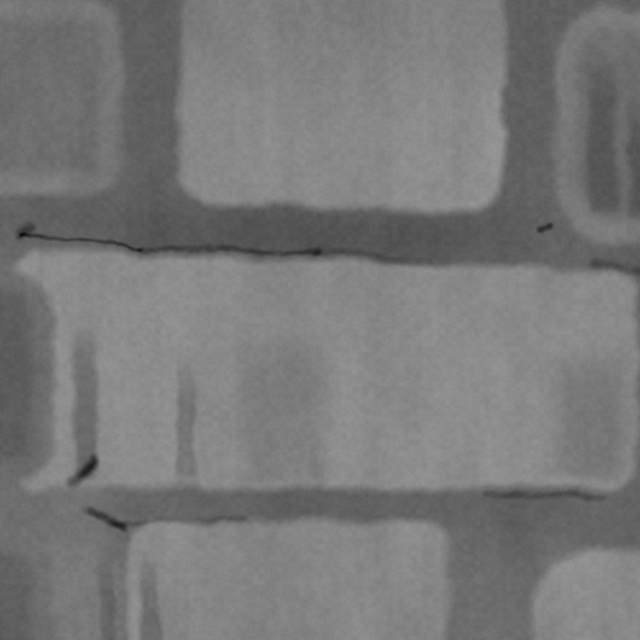
A Shadertoy shader for this texture:

```glsl
// Weathered grey masonry: three courses of uneven, rounded stones in soft mortar.
// Stones are rounded boxes blended over the joints; stains and cracks are soft
// strokes, and layered value noise gives rough edges, streaks and grain.

// Stone boxes: centre xy, half size zw
const vec4 STONES[8] = vec4[8](
    vec4(0.045, 0.835, 0.147, 0.155), vec4(0.534, 0.880, 0.254, 0.205),
    vec4(0.995, 0.820, 0.126, 0.185), vec4(0.510, 0.415, 0.487, 0.179),
    vec4(-0.010, 0.405, 0.095, 0.155), vec4(0.449, 0.030, 0.249, 0.157),
    vec4(1.000, 0.000, 0.168, 0.140), vec4(-0.010, 0.030, 0.095, 0.135));
// Stone tone, corner radius
const vec2 FINISH[8] = vec2[8](
    vec2(0.425, 0.05), vec2(0.545, 0.055), vec2(0.43, 0.085), vec2(0.54, 0.035),
    vec2(0.375, 0.07), vec2(0.525, 0.04), vec2(0.54, 0.10), vec2(0.385, 0.06));

// Vertical stains: x, lower y, upper y, half width
const vec4 STAINS[10] = vec4[10](
    vec4(0.292, 0.25, 0.43, 0.017), vec4(0.132, 0.26, 0.49, 0.022),
    vec4(0.440, 0.25, 0.48, 0.075), vec4(0.920, 0.26, 0.46, 0.070),
    vec4(0.942, 0.67, 0.91, 0.026), vec4(1.000, 0.66, 0.84, 0.022),
    vec4(0.237, 0.00, 0.13, 0.016), vec4(0.165, 0.00, 0.14, 0.014),
    vec4(0.208, 0.00, 0.11, 0.012), vec4(0.500, 0.25, 0.32, 0.014));
const float STAIN_DEPTH[10] = float[10](
    0.10, 0.12, 0.045, 0.07, 0.08, 0.08, 0.09, 0.06, -0.05, 0.04);

// Cracks: start xy, end zw
const vec4 CRACKS[10] = vec4[10](
    vec4(0.030, 0.632, 0.220, 0.614), vec4(0.220, 0.614, 0.500, 0.605),
    vec4(0.500, 0.605, 0.690, 0.586), vec4(0.115, 0.245, 0.145, 0.280),
    vec4(0.140, 0.197, 0.190, 0.176), vec4(0.850, 0.640, 0.860, 0.647),
    vec4(0.190, 0.182, 0.380, 0.192), vec4(0.760, 0.224, 0.950, 0.224),
    vec4(0.930, 0.590, 1.000, 0.575), vec4(0.030, 0.632, 0.045, 0.645));
// Crack width, darkness
const vec2 CRACK_STYLE[10] = vec2[10](
    vec2(0.006, 0.13), vec2(0.008, 0.10), vec2(0.011, 0.06), vec2(0.016, 0.22),
    vec2(0.012, 0.23), vec2(0.010, 0.20), vec2(0.009, 0.07), vec2(0.009, 0.08),
    vec2(0.012, 0.08), vec2(0.011, 0.14));

float hash(vec2 p) {
    return fract(sin(dot(p, vec2(127.1, 311.7))) * 43758.5453);
}

float noise(vec2 p) {
    vec2 i = floor(p), f = fract(p);
    f = f * f * (3.0 - 2.0 * f);
    return mix(mix(hash(i), hash(i + vec2(1, 0)), f.x),
               mix(hash(i + vec2(0, 1)), hash(i + vec2(1, 1)), f.x), f.y);
}

// Layered noise centred on zero
float fbm(vec2 p) {
    float sum = 0.0, amp = 0.5;
    for (int i = 0; i < 4; i++) {
        sum += amp * (noise(p) - 0.5);
        p = p * 2.03 + 17.0;
        amp *= 0.5;
    }
    return sum;
}

float roundedBox(vec2 p, vec2 halfSize, float radius) {
    vec2 q = abs(p) - halfSize + radius;
    return length(max(q, 0.0)) + min(max(q.x, q.y), 0.0) - radius;
}

float segment(vec2 p, vec2 a, vec2 b) {
    vec2 ab = b - a;
    return length(p - a - ab * clamp(dot(p - a, ab) / dot(ab, ab), 0.0, 1.0));
}

// Soft-edged vertical stroke
float stain(vec2 p, vec4 s) {
    float across = 1.0 - smoothstep(0.45 * s.w, 1.2 * s.w, abs(p.x - s.x));
    float along = smoothstep(s.y - 0.02, s.y + 0.01, p.y)
                * (1.0 - smoothstep(s.z - 0.07, s.z + 0.02, p.y));
    return across * along;
}

// Mortar, darkest in the upper bed joint and palest at the lower left
float mortar(vec2 p) {
    float tone = 0.385 + 0.07 * fbm(p * vec2(16.0, 7.0));
    vec2 bed = (p - vec2(0.50, 0.635)) / vec2(0.33, 0.05);
    tone -= 0.06 * exp(-dot(bed, bed));
    tone += 0.05 * smoothstep(0.24, 0.14, p.x) * smoothstep(0.66, 0.56, p.y);
    return tone + 0.04 * smoothstep(0.20, 0.08, p.y);
}

void mainImage(out vec4 fragColor, in vec2 fragCoord) {
    vec2 uv = fragCoord / iResolution.xy;

    // Roughen outlines and tilt the upper bed joint
    vec2 p = uv + 0.022 * vec2(fbm(uv * 18.0), fbm(uv * 18.0 + 40.0));
    vec2 tilted = p;
    tilted.y += 0.035 * (p.x - 0.5) * smoothstep(0.30, 0.55, p.y);

    // Stones over mortar, with pale rims on the dark ones
    float tone = mortar(uv);
    for (int i = 0; i < 8; i++) {
        float d = roundedBox(tilted - STONES[i].xy, STONES[i].zw, FINISH[i].y);
        float face = FINISH[i].x;
        face += 0.05 * smoothstep(-0.05, -0.02, d) * step(face, 0.5);
        face -= 0.055 * smoothstep(0.78, 1.0, uv.y) * step(0.5, face);
        face += 0.06 * fbm(uv * vec2(22.0, 5.0)) + 0.05 * fbm(uv * 7.0);
        tone = mix(tone, face, 1.0 - smoothstep(-0.012, 0.010, d));
    }

    // Stains and cracks
    for (int i = 0; i < 10; i++) {
        tone -= STAIN_DEPTH[i] * stain(p, STAINS[i]);
        float d = segment(p, CRACKS[i].xy, CRACKS[i].zw);
        float wear = 0.6 + 0.8 * noise(uv * 60.0);
        tone -= CRACK_STYLE[i].y * wear * (1.0 - smoothstep(0.0, CRACK_STYLE[i].x, d));
    }

    // Fine surface grain
    tone += 0.03 * (noise(uv * 110.0) - 0.5) + 0.025 * (noise(uv * 250.0) - 0.5);
    fragColor = vec4(vec3(clamp(tone, 0.0, 1.0)), 1.0);
}
```
